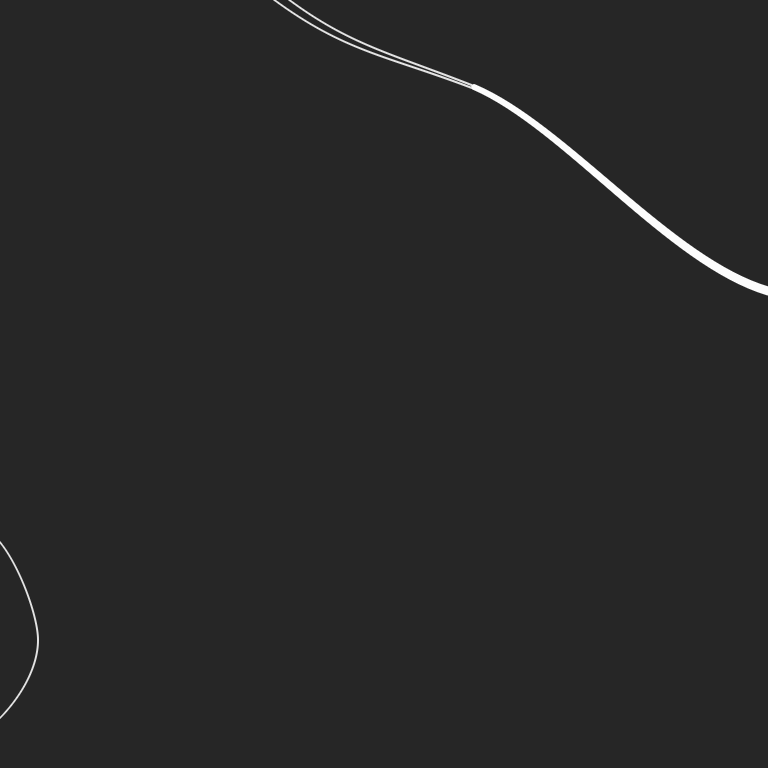
Write a Shadertoy shader that draws this background.

```glsl
// Draws white flowing strokes on charcoal: a paired line merging into a ribbon, and a small arc at the left.

// Signed distance to a cubic Bezier stroke whose radius runs from r0 to r1
float curveStroke(vec2 p, vec2 a, vec2 b, vec2 c, vec2 d, float r0, float r1) {
    float dist = 1e3;
    vec2 start = a;
    for (int i = 1; i <= 32; i++) {
        float t = float(i) / 32.0, s = 1.0 - t;
        vec2 end = s*s*s*a + 3.0*s*s*t*b + 3.0*s*t*t*c + t*t*t*d;
        vec2 dir = end - start;
        float h = clamp(dot(p - start, dir) / dot(dir, dir), 0.0, 1.0);
        float radius = mix(r0, r1, t + (h - 1.0) / 32.0);
        dist = min(dist, length(p - start - h * dir) - radius);
        start = end;
    }
    return dist;
}

// Antialiased coverage of a signed distance
float coverage(float dist) {
    return clamp(0.5 - dist * iResolution.y, 0.0, 1.0);
}

void mainImage(out vec4 fragColor, in vec2 fragCoord) {
    vec2 uv = fragCoord / iResolution.xy;

    // Paired thin lines at the top
    float thin = curveStroke(uv, vec2(0.375, 1.0013), vec2(0.4557, 0.9414),
                             vec2(0.5078, 0.931), vec2(0.6172, 0.888), 0.0012, 0.0014);
    thin = min(thin, curveStroke(uv, vec2(0.3555, 1.0013), vec2(0.4492, 0.9323),
                                 vec2(0.5013, 0.9284), vec2(0.6146, 0.8854), 0.0012, 0.0014));

    // Arc at the left edge, joined at its widest point
    thin = min(thin, curveStroke(uv, vec2(-0.0013, 0.2956), vec2(0.026, 0.263),
                                 vec2(0.0495, 0.1966), vec2(0.0495, 0.1667), 0.0011, 0.0013));
    thin = min(thin, curveStroke(uv, vec2(0.0495, 0.1667), vec2(0.0495, 0.1302),
                                 vec2(0.026, 0.0911), vec2(-0.0013, 0.0638), 0.0013, 0.0011));

    // Thick ribbon sweeping down to the right edge
    float ribbon = curveStroke(uv, vec2(0.6172, 0.8867), vec2(0.7357, 0.8359),
                               vec2(0.8724, 0.6589), vec2(1.0, 0.6211), 0.0038, 0.0058);

    float ink = max(0.88 * coverage(thin), coverage(ribbon));
    fragColor = vec4(mix(vec3(0.15), vec3(0.99), ink), 1.0);
}
```
